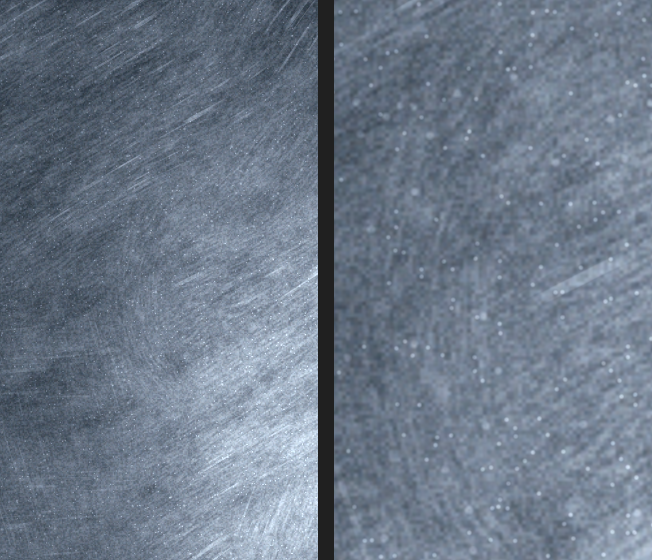
Left: the whole. Right: its middle third, enlarged.
A Shadertoy shader for this texture:

```glsl
const vec3 SHADOW_STEEL = vec3(0.235, 0.280, 0.330);
const vec3 MID_STEEL = vec3(0.475, 0.525, 0.595);
const vec3 BRIGHT_STEEL = vec3(0.860, 0.930, 1.000);

float hash(vec2 p) {
    vec3 q = fract(vec3(p.xyx) * 0.1031);
    q += dot(q, q.yzx + 33.33);
    return fract((q.x + q.y) * q.z);
}

float noise(vec2 p) {
    vec2 cell = floor(p);
    vec2 f = fract(p);
    f = f * f * (3.0 - 2.0 * f);
    float low = mix(hash(cell), hash(cell + vec2(1, 0)), f.x);
    float high = mix(hash(cell + vec2(0, 1)), hash(cell + vec2(1, 1)), f.x);
    return mix(low, high, f.y);
}

float fbm(vec2 p) {
    float sum = 0.0;
    float amplitude = 0.5;
    for (int i = 0; i < 5; i++) {
        sum += amplitude * noise(p);
        p = mat2(1.6, 1.2, -1.2, 1.6) * p + 17.3;
        amplitude *= 0.5;
    }
    return sum;
}

vec2 rotate(vec2 p, float angle) {
    float c = cos(angle);
    float s = sin(angle);
    return vec2(c * p.x + s * p.y, c * p.y - s * p.x);
}

// Hairlines, soft bands and scattered scratches running along q.x
float brushing(vec2 q, float seed) {
    q += seed * vec2(3.7, 5.3) + 20.0;
    float hair = noise(q * vec2(70.0, 310.0)) - 0.5;
    float band = noise(q * vec2(10.0, 65.0)) - 0.5;
    float patchy = smoothstep(0.40, 0.75, noise(q * vec2(5.0, 13.0)));
    float scratch = smoothstep(0.68, 0.95, noise(q * vec2(14.0, 220.0)));
    return 0.22 * hair + 0.10 * band + 0.30 * scratch * patchy;
}

// Small bright flecks, one candidate per cell
float flecks(vec2 p, float density, float share) {
    vec2 g = p * density;
    vec2 cell = floor(g);
    vec2 centre = 0.3 + 0.4 * vec2(hash(cell + 11.0), hash(cell + 47.0));
    float dotShape = 1.0 - smoothstep(0.08, 0.42, length(fract(g) - centre));
    return dotShape * step(1.0 - share, hash(cell + 83.0));
}

float glow(vec2 p, vec2 centre, vec2 falloff) {
    vec2 d = p - centre;
    return exp(-dot(d * d, falloff));
}

vec3 steel(float tone) {
    vec3 dark = mix(SHADOW_STEEL, MID_STEEL, clamp(tone / 0.4, -0.2, 1.0));
    return mix(dark, BRIGHT_STEEL, clamp((tone - 0.4) / 0.6, 0.0, 1.1));
}

void mainImage(out vec4 fragColor, in vec2 fragCoord) {
    vec2 p = fragCoord / iResolution.y;
    vec2 bent = p + 0.035 * vec2(noise(p * 4.0), noise(p * 4.0 + 31.0));

    // Broad light from the lower right
    float light = 0.08 + 0.72 * glow(p, vec2(0.60, 0.17), vec2(7.0, 3.4));

    // Overlapping polishing directions
    float surface = brushing(rotate(bent, 0.55), 1.0);
    float steep = smoothstep(0.25, 0.50, p.x + 0.35 * (noise(p * 6.0) - 0.5))
                * smoothstep(0.50, 0.75, p.y);
    surface = mix(surface, brushing(rotate(bent, 0.88), 2.0), steep);
    float lowerLeft = (1.0 - smoothstep(0.15, 0.36, p.x))
                    * (1.0 - smoothstep(0.40, 0.60, p.y));
    float weave = 0.5 * (brushing(rotate(bent, 0.10), 3.0)
                       + brushing(rotate(bent, 1.75), 4.0));
    surface = mix(surface, weave, 0.8 * lowerLeft);
    float corner = smoothstep(0.36, 0.50, p.x) * (1.0 - smoothstep(0.06, 0.20, p.y));
    surface = mix(surface, brushing(rotate(bent, 1.25), 5.0), corner);

    // Curved sweep left of the middle
    vec2 d = p - vec2(0.45, 0.47);
    float radius = length(d);
    float sweep = smoothstep(0.13, 0.19, radius)
                * (1.0 - smoothstep(0.23, 0.28, radius))
                * smoothstep(0.35, 0.75, -d.x / max(radius, 0.001));
    vec2 arc = vec2(0.22 * atan(d.y, -d.x), radius);
    surface = mix(surface, brushing(arc, 6.0) + 0.03, 0.85 * sweep);

    // Worn blotches, drawn out along the main stroke
    vec2 along = rotate(bent, 0.5) + 5.0;
    float wear = fbm(along * vec2(8.0, 17.0)) - 0.48;
    float stain = smoothstep(0.54, 0.68, fbm(along * vec2(15.0, 27.0) + 40.0));

    // Grain and sparkle
    float grain = 0.20 * (noise(p * 430.0) - 0.5) + 0.10 * (noise(p * 240.0 + 60.0) - 0.5);
    float sparkle = 0.32 * flecks(p, 210.0, 0.05) + 0.25 * flecks(p + 3.0, 120.0, 0.02);

    float gain = 0.75 + 0.5 * light;
    float tone = light + gain * (surface + grain + 0.30 * wear - 0.07 * stain + sparkle);
    vec3 color = steel(tone);
    color += 0.035 * (vec3(noise(p * 380.0 + 7.0), 0.5, noise(p * 380.0 + 91.0)) - 0.5);
    fragColor = vec4(clamp(color, 0.0, 1.0), 1.0);
}
```
